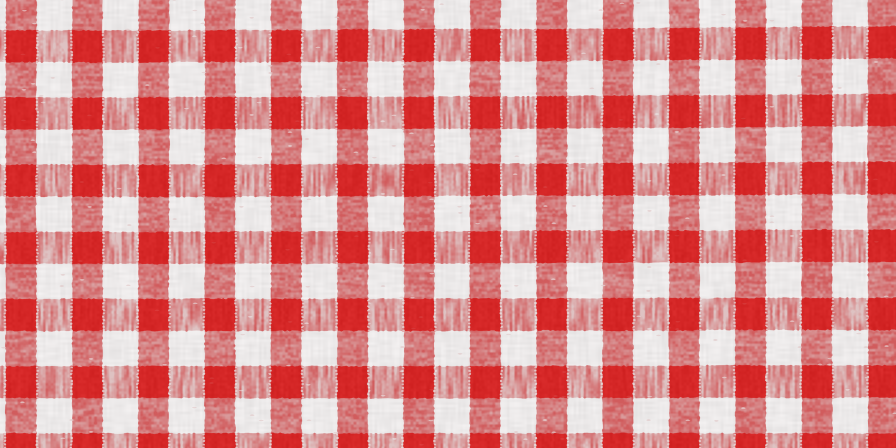
A WebGL 1 fragment shader for this texture:

```glsl
precision highp float;
uniform vec2 u_resolution;

const vec2 REPEATS = vec2(13.51, 6.67);   // checks across and down
const vec2 BAND_CENTER = vec2(0.317, -0.02);
const vec2 BAND_HALF = vec2(0.230, 0.238); // half widths, in repeats
const float SKEW = 0.07;                  // lift of the upper right corner
const float WOBBLE = 0.012;
const float THREADS = 27.0;               // threads per repeat
const float STITCHES = 20.0;              // pale stitches per repeat
const float SLUB_CHANCE = 0.035;

const vec3 WHITE = vec3(0.925, 0.915, 0.915);
const vec3 RED = vec3(0.835, 0.150, 0.150);
const vec3 PINK_DARK = vec3(0.820, 0.360, 0.365);
const vec3 PINK_PALE = vec3(0.870, 0.760, 0.760);

float hash(vec2 p) {
  vec3 q = fract(vec3(p.xyx) * 0.1031);
  q += dot(q, q.yzx + 33.33);
  return fract((q.x + q.y) * q.z);
}

float noise(vec2 p) {
  vec2 i = floor(p);
  vec2 f = fract(p);
  f = f * f * (3.0 - 2.0 * f);
  return mix(mix(hash(i), hash(i + vec2(1.0, 0.0)), f.x),
             mix(hash(i + vec2(0.0, 1.0)), hash(i + 1.0), f.x), f.y);
}

// Short thick thread lying in a random few cells
float slub(vec2 p) {
  vec2 cell = floor(p);
  float present = step(hash(cell + 71.0), SLUB_CHANCE);
  vec2 center = 0.35 + 0.3 * vec2(hash(cell + 13.0), hash(cell + 29.0));
  float d = length((fract(p) - center) * vec2(1.0, 1.6));
  return present * (1.0 - smoothstep(0.12, 0.32, d));
}

void main() {
  vec2 uv = gl_FragCoord.xy / u_resolution;
  vec2 pixel = REPEATS / u_resolution;

  // Cloth coordinates, slightly pulled out of square
  vec2 p = uv * REPEATS;
  p.y -= SKEW * uv.x * uv.x * uv.y;
  p += WOBBLE * (vec2(noise(p * 1.3 + 5.0), noise(p * 1.3 + 47.0)) - 0.5);

  // Threads run along each axis, with uneven tone
  float warp = noise(p * vec2(THREADS, 3.5) + 11.0);
  float weft = noise(p * vec2(5.0, THREADS) + 83.0);
  float grain = noise(p * THREADS * 0.9 + 151.0);
  float patchTone = noise(p * 2.3 + 19.0) - 0.5;

  // Signed distance to the dyed bands, with frayed edges
  vec2 fray = 0.022 * (vec2(weft, warp) - 0.5);
  vec2 edge = abs(fract(p - BAND_CENTER + 0.5) - 0.5) - BAND_HALF + fray;
  vec2 band = 1.0 - smoothstep(-0.7 * pixel, 0.7 * pixel, edge);

  // Tone of each of the four kinds of check
  float columnTone = 0.28 + 0.5 * (grain - 0.5) + 0.4 * (weft - 0.5);
  float rowTone = 0.58 + 1.0 * (warp - 0.5) + 0.3 * (grain - 0.5);
  vec3 column = mix(PINK_DARK, PINK_PALE, clamp(columnTone + 0.15 * patchTone, 0.0, 1.0));
  vec3 row = mix(PINK_DARK, PINK_PALE, clamp(rowTone + 0.15 * patchTone, 0.0, 1.0));
  vec3 plain = WHITE + 0.035 * (warp + weft - 1.0);
  vec3 solid = RED + 0.06 * (0.5 * warp + 0.5 * grain - 0.5);

  vec3 color = mix(mix(plain, column, band.x), mix(row, solid, band.x), band.y);

  // Pale stitches down the sides of the solid checks
  float seam = 1.0 - smoothstep(0.008, 0.008 + 1.2 * pixel.x, abs(edge.x - 0.012));
  float stitch = smoothstep(0.25, 0.75, 0.5 + 0.5 * cos(6.2832 * STITCHES * p.y));
  color = mix(color, WHITE, 0.6 * seam * stitch * band.y);

  // Slubs: pale on dyed cloth, faint pink on plain cloth
  float dyed = max(band.x, band.y);
  vec3 slubColor = mix(PINK_PALE, WHITE, dyed);
  float slubShow = 0.55 * (1.0 - 0.85 * band.x * band.y);
  color = mix(color, slubColor, slubShow * slub(p * vec2(7.0, 11.0)));

  gl_FragColor = vec4(color, 1.0);
}
```
